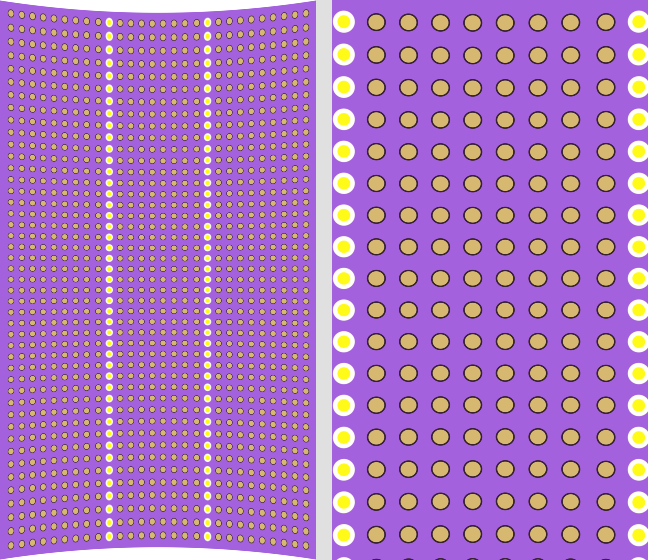
Left: the whole. Right: its middle third, enlarged.
A WebGL 2 fragment shader for this pattern:

```glsl
#version 300 es
precision highp float;
// A purple sheet with bowed ends, studded with tan dots and two columns of glowing yellow lamps.

uniform vec2 u_resolution;
out vec4 outColor;

// Layout, in cells: one cell is a column step by a central row step.
const vec2 CANVAS_CELLS = vec2(28.93, 53.33);
const vec2 GRID_SHIFT = vec2(0.04, 0.05);
const float COLUMNS = 28.0;
const float ROWS_PER_SIDE = 22.0;     // rows above and below the middle row
const float LAMP_PERIOD = 9.0;        // columns from one lamp column to the next
const float COLUMN_DRIFT = 0.075;     // leftward creep within a column group

// Warp
const float BOW = 0.046;              // vertical growth toward the sides
const float ROW_STRETCH = 0.000222;   // cubic widening of the outer rows
const float SHEET_HALF_HEIGHT = 25.45;

// Dots
const float DOT_ASPECT = 0.94;
const float DOT_RADIUS = 0.292;
const float OUTLINE_WIDTH = 0.05;
const float HALO_RADIUS = 0.335;
const float LAMP_RADIUS = 0.195;

const vec3 PAPER = vec3(1.0);
const vec3 PURPLE = vec3(0.64, 0.38, 0.87);
const vec3 TAN = vec3(0.84, 0.72, 0.44);
const vec3 OUTLINE = vec3(0.22, 0.13, 0.20);
const vec3 HALO = vec3(1.0, 1.0, 0.97);
const vec3 YELLOW = vec3(1.0, 0.98, 0.09);

// Coverage of the region d < 0, softened over the given width.
float fill(float d, float softness) {
    return 1.0 - smoothstep(-0.5 * softness, 0.5 * softness, d);
}

// Row coordinate k that solves k + ROW_STRETCH * k^3 = height.
float rowAtHeight(float height) {
    float k = height;
    for (int i = 0; i < 5; i++) {
        float error = k + ROW_STRETCH * k * k * k - height;
        k -= error / (1.0 + 3.0 * ROW_STRETCH * k * k);
    }
    return k;
}

// Columns of the first two groups creep left until the group ends.
float columnOffset(float column) {
    float place = mod(column, LAMP_PERIOD);
    float inGroup = step(place, LAMP_PERIOD - 1.5) * step(column, 2.0 * LAMP_PERIOD);
    return -COLUMN_DRIFT * smoothstep(0.0, 5.0, place) * inGroup;
}

void main() {
    vec2 centered = gl_FragCoord.xy / u_resolution - 0.5;
    vec2 p = centered * CANVAS_CELLS;
    float pixel = CANVAS_CELLS.x / u_resolution.x;

    // Unbend the sheet
    float side = 2.0 * centered.x;
    float height = p.y / (1.0 + BOW * side * side);
    float rowPos = rowAtHeight(height - GRID_SHIFT.y);
    float columnPos = p.x - GRID_SHIFT.x + 0.5 * (COLUMNS - 1.0);

    // Nearest dot
    float row = clamp(round(rowPos), -ROWS_PER_SIDE, ROWS_PER_SIDE);
    float column = clamp(round(columnPos), 0.0, COLUMNS - 1.0);
    vec2 local = vec2(columnPos - column - columnOffset(column), rowPos - row);
    float dotDistance = length(local / vec2(1.0, DOT_ASPECT));
    float lampDistance = length(local);

    // Lamps fill the columns between groups, not the outer edges
    bool isLamp = mod(column, LAMP_PERIOD) < 0.5
        && column > 0.5 && column < COLUMNS - 1.5;

    // Sheet, then dot or lamp
    vec3 color = mix(PAPER, PURPLE, fill(abs(height) - SHEET_HALF_HEIGHT, pixel));
    if (isLamp) {
        color = mix(color, HALO, fill(lampDistance - HALO_RADIUS, 1.3 * pixel));
        color = mix(color, YELLOW, fill(lampDistance - LAMP_RADIUS, 1.3 * pixel));
    } else {
        color = mix(color, OUTLINE, fill(dotDistance - DOT_RADIUS, pixel));
        color = mix(color, TAN, fill(dotDistance - DOT_RADIUS + OUTLINE_WIDTH, pixel));
    }
    outColor = vec4(color, 1.0);
}
```
